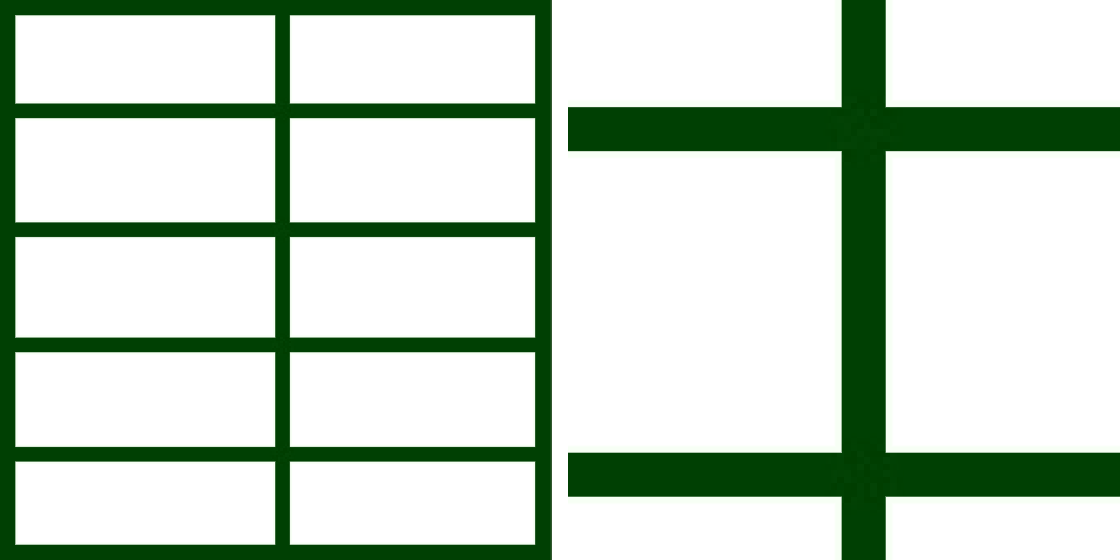
Left: the whole. Right: its middle third, enlarged.
A WebGL 1 fragment shader for this pattern:

```glsl
precision highp float;
// A dark green grid of two columns and five uneven rows of white panes.

uniform vec2 u_resolution;

const vec3 GREEN = vec3(0.0, 0.25, 0.01);
const vec3 PALE_EDGE = vec3(0.20, 0.35, 0.19);
const vec3 WHITE = vec3(1.0);
const vec3 TINT = vec3(0.97, 1.0, 0.96);

// Lengths are in canvas heights.
const float ASPECT = 0.9844;
const vec2 FRAME_MIN = vec2(0.0274, 0.0273);   // inner corners of the frame
const vec2 FRAME_MAX = vec2(0.9543, 0.9727);
const float COLUMN_BAR = 0.5039;
const vec4 ROW_BARS = vec4(0.1888, 0.3841, 0.5898, 0.8021);
const float BAR_HALF = 0.0131;
const float HALO = 0.005;                      // faint tint beside the bars
const float SLIVER = 0.0026;                   // worn strip on the right
const float GRAIN_CELLS = 256.0;
const float GRAIN = 0.025;

float hash(vec2 p) {
    vec3 q = fract(vec3(p.xyx) * 0.1031);
    q += dot(q, q.yzx + 33.33);
    return fract((q.x + q.y) * q.z);
}

// Distance to the nearest row bar, negative inside it.
float rowDistance(float y) {
    float d = 1.0;
    for (int i = 0; i < 4; i++) {
        d = min(d, abs(y - ROW_BARS[i]) - BAR_HALF);
    }
    return d;
}

// Distance to the frame, negative inside it.
float frameDistance(vec2 p) {
    vec2 d = min(p - FRAME_MIN, FRAME_MAX - p);
    return min(d.x, d.y);
}

void main() {
    vec2 p = gl_FragCoord.xy / u_resolution * vec2(ASPECT, 1.0);
    float pixel = 1.0 / u_resolution.y;
    float columnDist = abs(p.x - COLUMN_BAR) - BAR_HALF;
    float rowDist = rowDistance(p.y);
    float dist = min(frameDistance(p), min(columnDist, rowDist));

    // White panes with a slight tint along their borders
    vec3 pane = mix(TINT, WHITE, smoothstep(HALO * 0.6, HALO, dist));

    // Bars, lightly mottled around the crossings
    float crossing = 1.0 - smoothstep(0.0, BAR_HALF, max(columnDist, rowDist));
    float grain = hash(floor(p * GRAIN_CELLS)) - 0.5;
    vec3 bar = GREEN + GRAIN * grain * crossing;
    float worn = smoothstep(-0.5 * pixel, 0.5 * pixel, p.x - ASPECT + SLIVER);
    bar = mix(bar, PALE_EDGE, worn);

    float open = smoothstep(-0.75 * pixel, 0.75 * pixel, dist);
    gl_FragColor = vec4(mix(bar, pane, open), 1.0);
}
```
